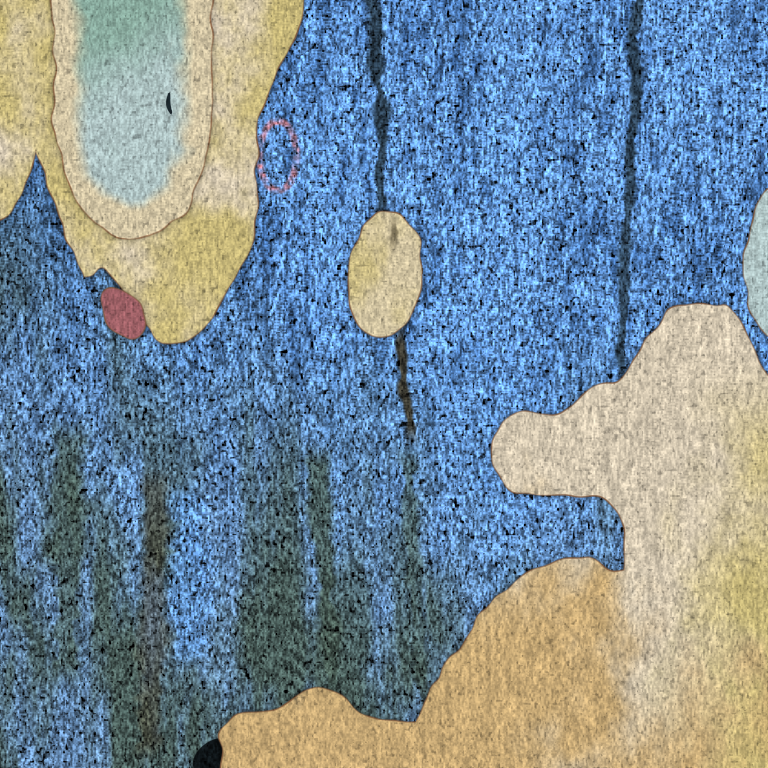
Write a WebGL 2 fragment shader that draws this texture.

```glsl
#version 300 es
precision highp float;
uniform vec2 u_resolution;
out vec4 fragColor;

const vec3 SKY = vec3(.35, .55, .81), DEEP = vec3(.16, .30, .50);
const vec3 SLATE = vec3(.39, .49, .58), MOSS = vec3(.24, .30, .27);
const vec3 CRACK = vec3(.11, .15, .17), UMBER = vec3(.25, .22, .15);
const vec3 CREAM = vec3(.83, .78, .69), YELLOW = vec3(.77, .71, .47);
const vec3 OCHRE = vec3(.77, .64, .42), TEAL = vec3(.53, .66, .61);
const vec3 PALE = vec3(.68, .76, .76), ROSE = vec3(.62, .38, .40);
const vec3 RIM = vec3(.50, .34, .23);
const float RIM_WIDTH = .002, SHADOW_WIDTH = .003;
const float BARK_GRAIN = 1.1, PATCH_GRAIN = .28;

float hash(vec2 p) { return fract(sin(dot(p, vec2(127.1, 311.7))) * 43758.5); }
float noise(vec2 p) {
  vec2 i = floor(p), f = fract(p);
  f = f * f * (3. - 2. * f);
  return mix(mix(hash(i), hash(i + vec2(1, 0)), f.x),
             mix(hash(i + vec2(0, 1)), hash(i + 1.), f.x), f.y);
}
float fbm(vec2 p) {
  float sum = 0., amp = .5;
  for (int i = 0; i < 5; i++) { sum += amp * noise(p); p = p * 2.03 + 7.1; amp *= .5; }
  return sum;
}
// Smooth step that also accepts falling edges
float ramp(float a, float b, float x) {
  float t = clamp((x - a) / (b - a), 0., 1.);
  return t * t * (3. - 2. * t);
}
float smin(float a, float b, float k) {
  float h = max(k - abs(a - b), 0.) / k;
  return min(a, b) - h * h * k * .25;
}
float bump(float x, float centre, float w) {
  float t = (x - centre) / w;
  return exp(-t * t);
}
// Rescales a field, positive inside, to canvas units
float toDistance(float f) {
  return f / max(length(vec2(dFdx(f), dFdy(f))) * u_resolution.y, .3);
}
float cover(float d) { return ramp(-.75, .75, d * u_resolution.y); }

float ellipse(vec2 p, vec2 centre, vec2 radius, float lean) {
  p -= centre;
  p.x -= lean * p.y;
  return toDistance(1. - length(p / radius));
}
// Vertical stain from y = low to y = high
void stain(inout vec3 col, vec3 tint, float amount, vec2 p, float x, float lean,
           float low, float high, float width) {
  float wobble = (fbm(vec2(x * 90., p.y * 22.)) - .5) * .018;
  float w = width * (.4 + noise(vec2(x * 50., p.y * 35.)) + .6 * (noise(p * 110.) - .5));
  float ends = ramp(low - .02, low + .02, p.y) * ramp(high + .02, high - .02, p.y);
  float off = abs(p.x - x - lean * (p.y - low) - wobble);
  col = mix(col, tint, amount * ends * ramp(w, w * .35, off));
}
float leftPatch(vec2 p) {
  float lift = max(p.x - .22, 0.) / .116;
  float tail = .802 - .161 * clamp((p.x - .046) / .061, 0., 1.) - .089 * ramp(.14, .215, p.x)
             + .011 * bump(p.x, .135, .012) + .15 * lift * lift;
  float low = p.x < .046 ? .716 + 41. * p.x * p.x : tail;
  return toDistance(smin(p.y - low, .334 + .06 * ramp(.82, 1., p.y) - p.x, .02));
}
float rightPatch(vec2 p) {
  float arc = clamp((.76 - p.x) / .22, 0., 1.);
  float hill = .277 - .217 * arc * arc + .046 * bump(p.x, .415, .045)
             + .012 * bump(p.x, .33, .035) - .02 * ramp(.76, .80, p.x);
  float crest = .459 + .008 * bump(p.x, .678, .025) + .04 * ramp(.715, .79, p.x)
              + .104 * ramp(.795, .885, p.x) - .11 * ramp(.94, 1.02, p.x);
  float arm = smin(p.y - .353, p.x - .642, .06);
  float trunk = -smin(-arm, .8125 - p.x, .05);
  return toDistance(max(smin(crest - p.y, trunk, .05), smin(hill - p.y, p.x - .287, .025)));
}
vec3 bark(vec2 p) {
  float broad = fbm(p * vec2(9, 3)) - .5, fibre = fbm(p * vec2(110, 24) + 3.);
  float age = ramp(.7, .1, p.y + .35 * (p.x - .4) + .5 * broad);
  vec3 col = mix(DEEP, SKY, ramp(.2, .72, fibre + .16 * p.x + .5 * broad));
  col = mix(col, SLATE, .2 + .45 * age);
  col = mix(col, MOSS, .9 * age * ramp(.32, .66, fbm(p * vec2(24, 6) + 11.)));
  // Stains and cracks
  stain(col, SKY, .6, p, .25, -.03, .14, .36, .04);
  stain(col, MOSS, .7, p, .085, .02, .12, .44, .032);
  stain(col, UMBER, .5, p, .19, .04, .02, .38, .024);
  stain(col, MOSS, .85, p, .435, -.07, .11, .41, .019);
  stain(col, MOSS, .65, p, .55, -.06, .08, .41, .014);
  stain(col, UMBER * .75, .9, p, .532, -.09, .43, .57, .009);
  stain(col, CRACK, .8, p, .502, -.06, .72, 1.05, .014);
  stain(col, CRACK, .75, p, .811, .04, .51, 1.05, .01);
  // Crusted ring and dark hollow
  float ring = abs(ellipse(p, vec2(.362, .797), vec2(.024, .045), 0.));
  col = mix(col, ROSE, ramp(.007, .002, ring) * noise(p * 180.));
  return mix(col, CRACK * .5, cover(ellipse(p, vec2(.279, .014), vec2(.026, .025), .4)));
}
void layPatch(inout vec3 col, float d, vec3 tone) {
  col *= 1. - .35 * exp(-max(-d, 0.) / SHADOW_WIDTH);
  col = mix(col, tone, cover(d));
  float worn = noise(gl_FragCoord.xy / u_resolution * 70.);
  col = mix(col, RIM, (.3 + .6 * worn) * ramp(RIM_WIDTH, 0., abs(d)));
}
void main() {
  vec2 p = gl_FragCoord.xy / u_resolution;
  float pits = ramp(.72, .95, noise(p * vec2(300, 240)));
  float grain = noise(p * vec2(420, 190)) + .6 * noise(p * 500.) - .75 - .7 * pits;
  float mottle = fbm(p * vec2(13, 9) + 5.) - .5, relief = 1. + PATCH_GRAIN * grain;
  vec3 col = bark(p) * (1.06 + BARK_GRAIN * grain);
  // Ragged outlines
  p += .007 * (vec2(noise(p * 45.), noise(p * 45. + 9.)) - .5);
  vec2 u = vec2(p.x, min(p.y, .86));
  // Upper left patch with nested layers
  vec3 tone = mix(CREAM, YELLOW, ramp(-.2, .16, mottle));
  float layer = ellipse(u, vec2(.174, .86), vec2(.103, .172), 0.) + mottle * .012;
  float core = ellipse(u, vec2(.176, .86), vec2(.074, .125), 0.) + mottle * .05;
  layPatch(tone, layer, mix(CREAM, YELLOW, .25));
  tone = mix(tone, mix(PALE, TEAL, ramp(.82, .98, p.y + .2 * mottle)), ramp(-.01, .014, core));
  tone = mix(tone, CRACK, cover(ellipse(p, vec2(.221, .866), vec2(.003, .012), 0.)));
  layPatch(col, leftPatch(p), tone * relief);
  // Lower right patch
  tone = mix(CREAM, YELLOW, ramp(.86, 1.02, p.x + .25 * mottle) * ramp(.55, .35, p.y));
  tone = mix(tone, OCHRE, .85 * ramp(.36, .08, p.y + .45 * (p.x - .65) + .6 * mottle));
  tone *= .85 + .28 * fbm(p * vec2(150, 35));
  layPatch(col, rightPatch(p), tone * relief);
  // Small islands
  tone = mix(CREAM, YELLOW, .3 + .6 * ramp(-.15, .15, mottle));
  stain(tone, UMBER, .7, p, .514, 0., .685, .71, .006);
  layPatch(col, ellipse(p, vec2(.501, .644), vec2(.048, .082), .08), tone * relief);
  layPatch(col, ellipse(p, vec2(1.012, .656), vec2(.042, .098), 0.), PALE * relief);
  layPatch(col, ellipse(p, vec2(.161, .592), vec2(.025, .034), -.35), ROSE * (1. + mottle) * relief);
  fragColor = vec4(col, 1);
}
```
